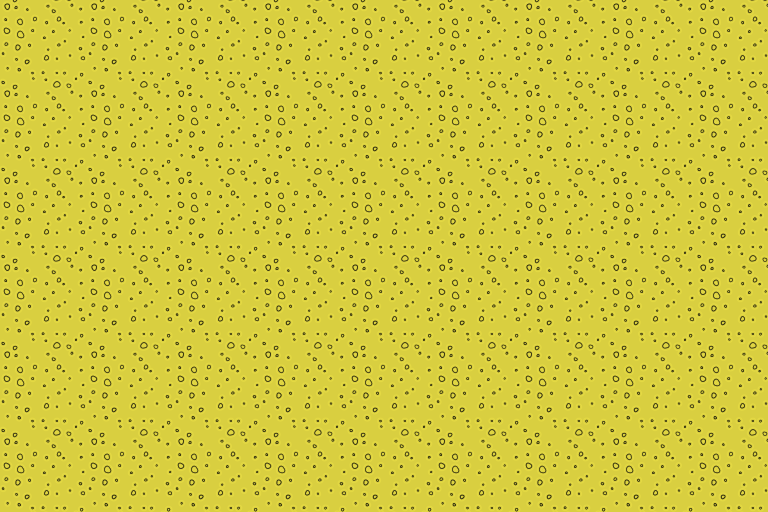
A Shadertoy shader for this pattern:

```glsl
// Repeating tile of small hand-drawn rings and dots, dark ink on mustard yellow.

const float CELLS = 7.0;   // cells along one side of the tile, one ring in each

vec3 hash3(vec2 p) {
    vec3 q = fract(p.xyx * vec3(0.1031, 0.1030, 0.0973) + 0.37);
    q += dot(q, q.yxz + 33.33);
    return fract((q.xxy + q.yzz) * q.zyx);
}

// Signed distance to a slightly lumpy circle
float wobblyCircle(vec2 p, float radius, float phase) {
    float a = atan(p.y, p.x + 1e-5);
    float lump = 0.09 * sin(2.0 * a + phase) + 0.06 * sin(3.0 * a + 2.7 * phase);
    return length(p) - radius * (1.0 + lump);
}

// Share of a pixel covered by a stroke, also when thinner than the pixel
float strokeCoverage(float d, float halfWidth, float pixel) {
    return clamp((d + halfWidth) / pixel, -0.5, 0.5)
         - clamp((d - halfWidth) / pixel, -0.5, 0.5);
}

void mainImage(out vec4 fragColor, in vec2 fragCoord) {
    // One unit is one tile
    float tilesHigh = 5.885;
    vec2 uv = fragCoord / iResolution.y * tilesHigh;
    float pixel = 1.1 * tilesHigh / iResolution.y;

    vec2 cell = floor(uv * CELLS);
    float ink = 0.0;
    float halo = 0.0;

    for (int y = -1; y <= 1; y++) {
        for (int x = -1; x <= 1; x++) {
            vec2 id = cell + vec2(x, y);
            vec2 wrapped = mod(id, CELLS);
            vec3 rnd = hash3(wrapped + 11.0);
            vec3 shape = hash3(wrapped + 47.0);

            // Many dots, few large rings; large ones stray less from the centre
            float radius = mix(0.007, 0.038, shape.x * shape.x);
            float stray = 0.47 - radius * CELLS;
            vec2 center = (id + 0.5 + (rnd.xy * 2.0 - 1.0) * stray) / CELLS;

            float d = wobblyCircle(uv - center, radius, 6.2832 * rnd.z);
            float halfWidth = mix(0.0037, 0.0049, shape.y);
            ink = max(ink, strokeCoverage(d, halfWidth, pixel));

            // Faint light rim on both sides of the stroke
            float rim = (abs(d) - 0.024) / 0.008;
            halo = max(halo, exp(-rim * rim));
        }
    }

    vec3 mustard = vec3(0.85, 0.81, 0.25);
    vec3 color = mustard * (1.0 + 0.05 * halo);
    color = mix(color, vec3(0.04, 0.04, 0.02), ink);
    fragColor = vec4(color, 1.0);
}
```
